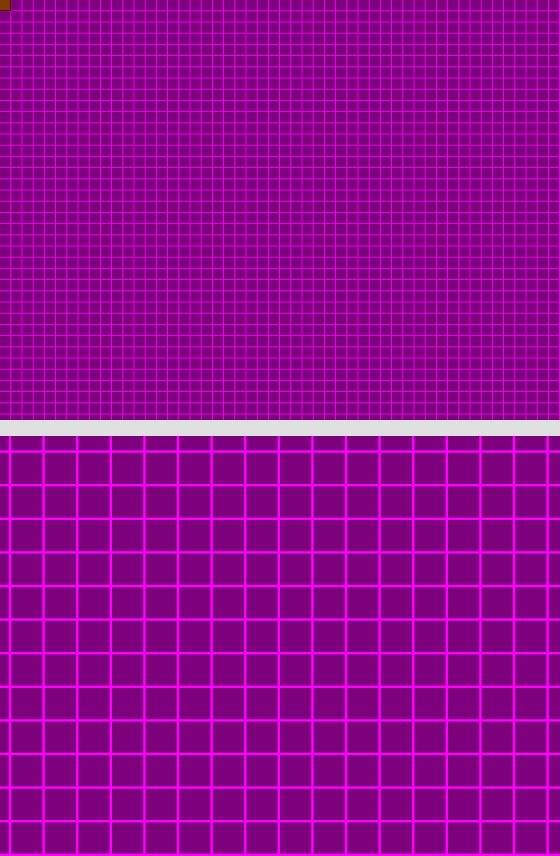
Top, the full canvas; bottom, a detail of the centre.
Write a Shadertoy shader that draws this pattern.

```glsl
// Running length of line up to x, with one line at the far end of each unit cell
vec2 lineIntegral(vec2 x, float width) {
    return floor(x) * width + max(fract(x) - (1.0 - width), 0.0);
}

// Exact share of a pixel covered by the lines on each axis
vec2 lineCoverage(vec2 x, float width, float pixel) {
    return (lineIntegral(x + 0.5 * pixel, width)
          - lineIntegral(x - 0.5 * pixel, width)) / pixel;
}

void mainImage(out vec4 fragColor, in vec2 fragCoord) {
    // Fifty square cells across, counted from the upper left corner
    float pixel = 50.0 / iResolution.x;
    vec2 cell = vec2(fragCoord.x, iResolution.y - fragCoord.y) * pixel;

    // Grid lines on the right and lower side of every cell
    vec2 coverage = lineCoverage(cell, 0.072, pixel);
    float grid = 1.0 - (1.0 - coverage.x) * (1.0 - coverage.y);
    vec3 purpleCell = mix(vec3(0.49, 0.0, 0.49), vec3(1.0, 0.0, 1.0), grid);

    // Single brown cell with dark edges in the first position
    vec3 brownCell = mix(vec3(0.5, 0.23, 0.0), vec3(0.08, 0.03, 0.0), grid);
    vec2 inside = clamp((1.0 - cell) / pixel + 0.5, 0.0, 1.0);
    vec3 color = mix(purpleCell, brownCell, inside.x * inside.y);

    fragColor = vec4(color, 1.0);
}
```
